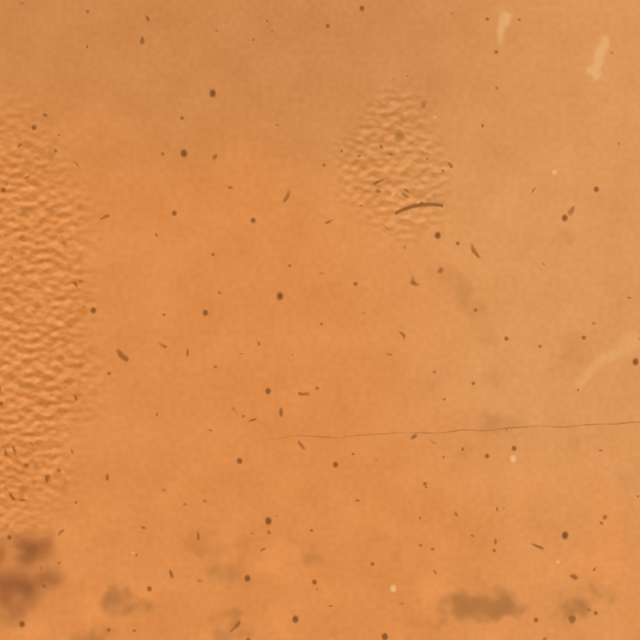
Reproduce this texture procedurally as a WebGL 1 fragment shader.

```glsl
precision highp float;
uniform vec2 u_resolution;

const vec3 CLAY = vec3(0.865, 0.548, 0.292);
const vec3 SAND = vec3(0.868, 0.590, 0.350);
const vec3 DUST = vec3(0.800, 0.525, 0.300);
const vec3 GLOW = vec3(0.910, 0.580, 0.320);
const vec3 STAIN = vec3(0.640, 0.420, 0.230);
const vec3 SOOT = vec3(0.400, 0.220, 0.130);
const vec3 SPECK = vec3(0.460, 0.270, 0.130);
const vec3 CHIP = vec3(0.950, 0.780, 0.560);
const float GRAIN_SCALE = 105.0;
const float GRAIN_AMOUNT = 0.022;
const float GRIT_SCALE = 62.0;
const float GRIT_AMOUNT = 0.16;
const float MOTTLE_AMOUNT = 0.022;
const float STAIN_AMOUNT = 0.72;
const float SPECK_CELLS = 13.0;
const float SPECK_SHARE = 0.30;
const float CHIP_CELLS = 9.0;
const float CHIP_SHARE = 0.09;
const float CRACK_WIDTH = 0.0022;

vec2 hash2(vec2 p) {
  vec3 q = fract(p.xyx * vec3(0.1031, 0.1030, 0.0973));
  q += dot(q, q.yzx + 33.33);
  return fract((q.xx + q.yz) * q.zy);
}

float gradientAt(vec2 cell, vec2 offset) {
  float angle = 6.2832 * hash2(cell + 57.0).x;
  return dot(vec2(cos(angle), sin(angle)), offset);
}

float noise(vec2 p) {
  vec2 i = floor(p), f = p - i;
  vec2 u = f * f * f * (f * (f * 6.0 - 15.0) + 10.0);
  vec2 e = vec2(1.0, 0.0);
  return mix(mix(gradientAt(i, f), gradientAt(i + e, f - e), u.x),
             mix(gradientAt(i + e.yx, f - e.yx), gradientAt(i + 1.0, f - 1.0), u.x), u.y);
}

float fbm(vec2 p) {
  float sum = 0.0, weight = 1.0;
  for (int i = 0; i < 4; i++) {
    sum += weight * noise(p);
    p = mat2(1.6, 1.2, -1.2, 1.6) * p + 7.3;
    weight *= 0.5;
  }
  return sum;
}

// Soft elliptical region, 1 at the centre and 0 outside
float patchMask(vec2 p, vec2 centre, vec2 radius) {
  return 1.0 - smoothstep(0.55, 1.1, length((p - centre) / radius));
}

float stroke(vec2 p, vec2 a, vec2 b, float width) {
  vec2 ab = b - a;
  float t = clamp(dot(p - a, ab) / dot(ab, ab), 0.0, 1.0);
  return 1.0 - smoothstep(0.2 * width, width, length(p - a - t * ab));
}

// Scattered soft grains, at most one per cell
float grains(vec2 p, float cells, float share, float radius, float seed) {
  vec2 home = floor(p * cells);
  float cover = 0.0;
  for (int y = -1; y <= 1; y++) {
    for (int x = -1; x <= 1; x++) {
      vec2 cell = home + vec2(float(x), float(y));
      vec2 pick = hash2(cell + seed);
      vec2 d = p - (cell + hash2(cell + seed + 19.0)) / cells;
      d.x *= 0.75 + 0.5 * pick.y;
      float size = radius * (0.5 + pick.y * pick.y);
      float dot_ = 1.0 - smoothstep(0.3 * size, size + 0.5 / u_resolution.y, length(d));
      cover = max(cover, step(pick.x, share) * (0.4 + 0.6 * pick.y) * dot_);
    }
  }
  return cover;
}

void main() {
  vec2 uv = gl_FragCoord.xy / u_resolution;
  vec2 warped = uv + 0.035 * vec2(fbm(uv * 8.0), fbm(uv * 8.0 + 31.0));
  float broad = fbm(uv * 3.0 + 4.0);
  float low = 1.0 - smoothstep(0.08, 0.36, uv.y);

  // Broad ground tones
  float pale = smoothstep(0.42, 0.82, uv.x + 0.25 * (uv.y - 0.5) + 0.12 * broad);
  float dusty = smoothstep(0.66, 0.92, uv.y + 0.08 * broad) * (1.0 - smoothstep(0.5, 1.0, uv.x));
  vec3 color = mix(CLAY, SAND, pale * (1.0 - 0.45 * low));
  color = mix(color, DUST, 0.85 * dusty);
  color = mix(color, GLOW, 0.7 * low * smoothstep(0.0, 0.5, fbm(uv * 11.0 + 50.0)));
  color += MOTTLE_AMOUNT * fbm(uv * 14.0) + GRAIN_AMOUNT * noise(uv * GRAIN_SCALE);

  // Rough gritty ground, lit from one side
  float rough = patchMask(warped, vec2(0.0, 0.49), vec2(0.17, 0.38));
  rough = max(rough, 0.85 * patchMask(warped, vec2(0.615, 0.74), vec2(0.10, 0.13)));
  vec2 gritPoint = mat2(0.8, 0.6, -0.9, 1.2) * uv * GRIT_SCALE;
  float grit = noise(gritPoint) - noise(gritPoint + vec2(0.25, -0.3)) + 0.3 * noise(gritPoint * 1.9);
  color += rough * (GRIT_AMOUNT * grit - 0.012);
  color = mix(color, STAIN, 0.6 * rough * smoothstep(0.28, 0.6, noise(uv * 44.0 + 9.0)));

  // Stains along the bottom, on the right and in the corner
  float damp = max(1.0 - smoothstep(0.04, 0.22, uv.y),
                   0.4 * patchMask(uv, vec2(0.86, 0.45), vec2(0.26, 0.28)));
  color = mix(color, STAIN, STAIN_AMOUNT * damp * smoothstep(0.18, 0.68, fbm(uv * 10.0 + 13.0)));
  float corner = patchMask(warped, vec2(0.02, 0.10), vec2(0.085, 0.085));
  color = mix(color, SOOT, corner * (0.35 + 0.5 * noise(uv * 30.0)));

  // Thin crack and curved twig
  float crackY = 0.295 + 0.045 * uv.x + 0.006 * noise(uv.xx * 14.0);
  float crack = 1.0 - smoothstep(0.2 * CRACK_WIDTH, CRACK_WIDTH, abs(uv.y - crackY));
  crack *= smoothstep(0.36, 0.5, uv.x) * (0.35 + 0.4 * noise(uv.xx * 23.0));
  color = mix(color, STAIN, clamp(crack, 0.0, 1.0));
  vec2 bent = uv + vec2(0.0, 5.0 * (uv.x - 0.665) * (uv.x - 0.665));
  color = mix(color, SPECK, 0.6 * stroke(bent, vec2(0.62, 0.678), vec2(0.69, 0.682), 0.0045));

  // Pale scuffs
  float scuff = stroke(warped, vec2(0.775, 0.95), vec2(0.785, 0.995), 0.012);
  scuff = max(scuff, stroke(warped, vec2(0.918, 0.89), vec2(0.932, 0.94), 0.013));
  scuff = max(scuff, 0.5 * stroke(warped, vec2(0.91, 0.40), vec2(0.98, 0.46), 0.02));
  color = mix(color, CHIP, 0.4 * scuff);

  // Loose specks and bright chips
  float specks = grains(uv, SPECK_CELLS, SPECK_SHARE, 0.0055, 3.0);
  specks = max(specks, 0.7 * grains(warped, 34.0, 0.07 + 0.3 * rough + 0.1 * low, 0.0045, 71.0));
  color = mix(color, SPECK, 0.8 * specks);
  color = mix(color, CHIP, 0.75 * grains(uv, CHIP_CELLS, CHIP_SHARE, 0.006, 140.0));

  gl_FragColor = vec4(clamp(color, 0.0, 1.0), 1.0);
}
```
